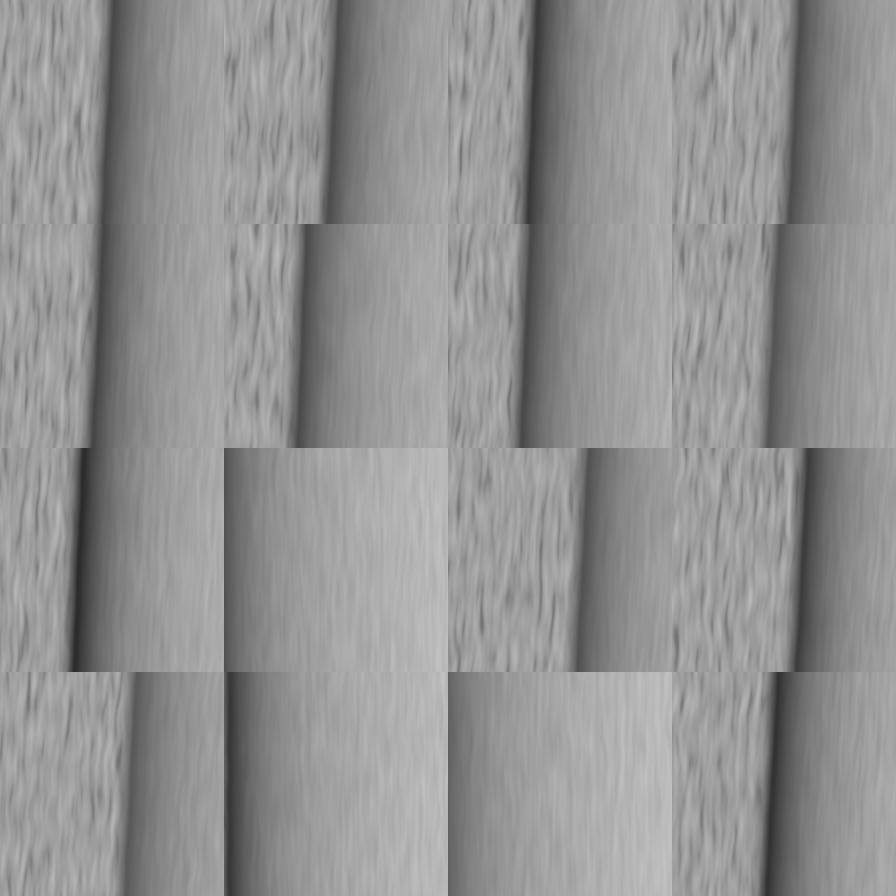
A WebGL 2 fragment shader for this texture:

```glsl
#version 300 es
precision highp float;
// Four by four grid of grey grained panels, each with a rough flap over a shaded smooth board.

uniform vec2 u_resolution;
out vec4 fragColor;

const float GRID = 4.0;
const float FLAP_GREY = 0.62;
const float BOARD_GREY = 0.575;
const float BOARD_RISE = 0.155;

// Per panel, from the lower left: seam position and shadow grey.
const vec2 PANELS[16] = vec2[16](
    vec2(0.58, 0.33), vec2(0.02, 0.19), vec2(-0.04, 0.30), vec2(0.445, 0.17),
    vec2(0.35, 0.14), vec2(-0.01, 0.29), vec2(0.60, 0.30), vec2(0.58, 0.21),
    vec2(0.435, 0.25), vec2(0.345, 0.27), vec2(0.345, 0.26), vec2(0.45, 0.31),
    vec2(0.48, 0.26), vec2(0.485, 0.28), vec2(0.375, 0.20), vec2(0.545, 0.28)
);

vec2 hashGradient(vec2 cell) {
    vec3 p = fract(cell.xyx * vec3(0.1031, 0.1030, 0.0973));
    p += dot(p, p.yzx + 33.33);
    return 2.0 * fract((p.xx + p.yz) * p.zy) - 1.0;
}

float gradientNoise(vec2 p) {
    vec2 cell = floor(p);
    vec2 f = p - cell;
    vec2 blend = f * f * f * (f * (f * 6.0 - 15.0) + 10.0);
    float a = dot(hashGradient(cell), f);
    float b = dot(hashGradient(cell + vec2(1, 0)), f - vec2(1, 0));
    float c = dot(hashGradient(cell + vec2(0, 1)), f - vec2(0, 1));
    float d = dot(hashGradient(cell + vec2(1, 1)), f - vec2(1, 1));
    return mix(mix(a, b, blend.x), mix(c, d, blend.x), blend.y);
}

// Upright fibres: noise stretched along y, bent a little sideways.
float fibres(vec2 p, vec2 frequency, float bend, vec2 offset) {
    p.x += bend * gradientNoise(p * vec2(4.0, 6.0) + offset);
    float coarse = gradientNoise(p * frequency + offset);
    float fine = gradientNoise(p * frequency * vec2(1.7, 1.9) + offset + 41.0);
    return coarse + 0.75 * fine;
}

// Rough flap, darkening where it curls down to the seam.
float flapShade(vec2 p, float dist, float shadow, vec2 offset) {
    float grain = fibres(p, vec2(32.0, 4.0), 0.018, offset);
    float crease = smoothstep(0.15, 0.65, -grain);
    float grey = FLAP_GREY + 0.135 * grain - 0.06 * crease;
    float curl = smoothstep(-0.10, 0.01, dist);
    return mix(grey, shadow + 0.07, curl * curl);
}

// Smooth board, rising from the seam shadow to a bright right side.
float boardShade(vec2 p, float dist, float shadow, vec2 offset) {
    float d = max(dist, 0.0);
    float light = 1.0 - exp(-d / 0.135);
    float grain = fibres(p, vec2(38.0, 3.5), 0.01, offset + 90.0);
    float grey = mix(shadow, BOARD_GREY, light) + BOARD_RISE * d;
    return grey + 0.06 * grain * light;
}

float panelShade(vec2 p, vec2 panel, vec2 offset, float pixel) {
    float tilt = clamp(panel.x * 0.12, 0.0, 0.052);
    float wobble = 0.006 * gradientNoise(vec2(p.y * 7.0, 0.5) + offset);
    float dist = p.x - panel.x - tilt * (p.y - 0.5) - wobble;
    vec2 leaning = vec2(p.x - tilt * p.y, p.y);
    float flap = flapShade(leaning, dist, panel.y, offset);
    float board = boardShade(leaning, dist, panel.y, offset);
    float soft = max(0.013, pixel);
    return mix(flap, board, smoothstep(-soft, soft, dist));
}

void main() {
    vec2 grid = gl_FragCoord.xy / u_resolution * GRID;
    vec2 tile = min(floor(grid), GRID - 1.0);
    vec2 panel = PANELS[int(tile.y * GRID + tile.x)];
    vec2 offset = tile * vec2(57.0, 83.0) + 11.0;
    float pixel = GRID / min(u_resolution.x, u_resolution.y);
    float grey = panelShade(grid - tile, panel, offset, pixel);
    fragColor = vec4(vec3(grey), 1.0);
}
```
